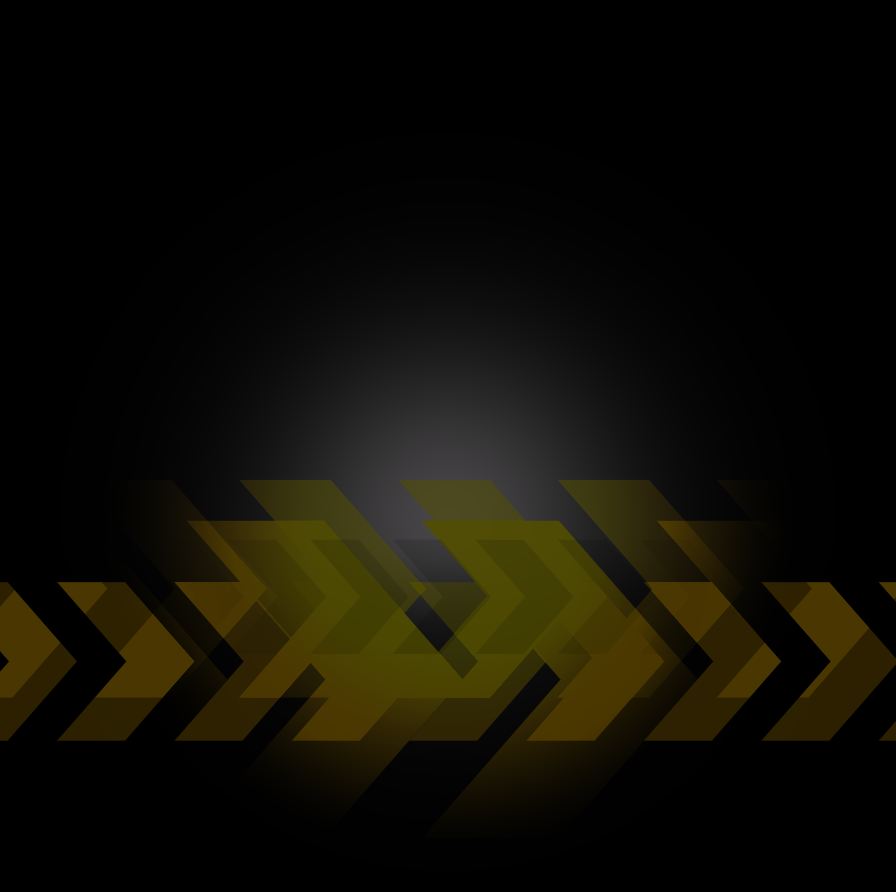
A WebGL 1 fragment shader for this background:

```glsl
precision highp float;
// Overlapping rows of translucent amber chevrons under a soft grey glow on black.
uniform vec2 u_resolution;

// Light
const vec2 GLOW_CENTER = vec2(0.5, 0.419);
const float GLOW_RADIUS = 0.195;
const vec3 GLOW_COLOR = vec3(0.275, 0.268, 0.275);
const float GLOW_FLOOR = 0.45;               // share of the glow kept low down
const vec2 GLOW_FADE = vec2(0.27, 0.40);     // heights where it dims
const vec2 LIGHT_RANGE = vec2(0.14, 0.39);   // where lit rows fade out
const vec2 HUE_RANGE = vec2(0.143, 0.273);   // where olive turns to amber

// Paint
const vec3 AMBER = vec3(0.29, 0.212, 0.0);
const vec3 OLIVE = vec3(0.29, 0.275, 0.0);
const float BASE_AMOUNT = 0.6;
const float OVERLAP_AMOUNT = 0.4;
const float COVER = 0.9;
const float SHADE = 0.13;

// Rows: start, period, width, half height; then the height of the tips
const float SLOPE = 0.87;
const vec4 FRONT_ROW = vec4(0.0638, 0.131, 0.0758, 0.0888);
const float FRONT_Y = 0.2585;
const vec4 BACK_ROW = vec4(0.2669, 0.1777, 0.1022, 0.122);
const float BACK_Y = 0.340;
const vec4 LARGE_ROW = vec4(0.2083, 0.2624, 0.153, 0.178);
const float LARGE_Y = 0.2382;
const vec4 SMALL_ROW = vec4(0.3464, 0.092, 0.054, 0.064);
const float SMALL_Y = 0.331;

// Coverage of an endless row of right-pointing chevrons
float chevrons(vec2 p, vec4 row, float tipY) {
  float rise = abs(p.y - tipY);
  float x = p.x - row.x - SLOPE * (row.w - rise) - 0.5 * row.z;
  x = mod(x + 0.5 * row.y, row.y) - 0.5 * row.y;
  float side = (abs(x) - 0.5 * row.z) / sqrt(1.0 + SLOPE * SLOPE);
  float dist = max(side, rise - row.w);
  float pixel = 1.0 / min(u_resolution.x, u_resolution.y);
  return 1.0 - smoothstep(-0.6 * pixel, 0.6 * pixel, dist);
}

void main() {
  vec2 p = gl_FragCoord.xy / u_resolution;
  float r = distance(p, GLOW_CENTER);

  // Grey glow, weaker towards the floor
  float falloff = exp(-r * r / (GLOW_RADIUS * GLOW_RADIUS));
  float floorDim = mix(GLOW_FLOOR, 1.0, smoothstep(GLOW_FADE.x, GLOW_FADE.y, p.y));
  vec3 glow = GLOW_COLOR * falloff * floorDim;

  // Chevron rows
  float front = chevrons(p, FRONT_ROW, FRONT_Y);
  float back = chevrons(p, BACK_ROW, BACK_Y);
  float large = chevrons(p, LARGE_ROW, LARGE_Y);
  float small = chevrons(p, SMALL_ROW, SMALL_Y);

  // The front row is evenly lit; the others show only near the light
  float light = 1.0 - smoothstep(LIGHT_RANGE.x, LIGHT_RANGE.y, r);
  float amount = front * (BASE_AMOUNT + OVERLAP_AMOUNT * back)
               + light * (BASE_AMOUNT * back + large);
  amount = min(amount, 1.0);

  // Paint over the glow, then shade with the small row
  vec3 paint = mix(OLIVE, AMBER, smoothstep(HUE_RANGE.x, HUE_RANGE.y, r));
  vec3 color = glow * (1.0 - COVER * amount) + paint * amount;
  color *= 1.0 - SHADE * small * light;
  gl_FragColor = vec4(color, 1.0);
}
```
